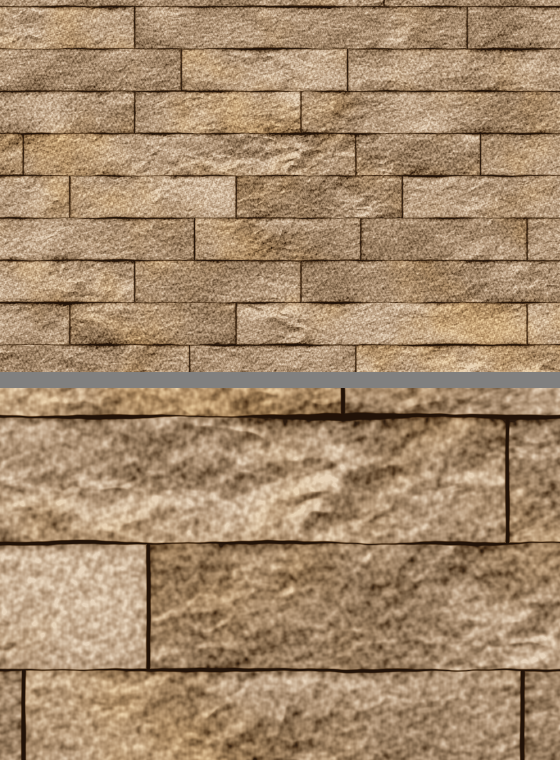
Top: the whole. Bottom: its middle third, enlarged.
Write a WebGL 2 fragment shader that draws this texture.

```glsl
#version 300 es
precision highp float;
// Wall of long split-face sandstone blocks in staggered courses with thin dark joints.
uniform vec2 u_resolution;
out vec4 fragColor;

const float COURSE = 0.1137;  // height of one course
const float PITCH = 0.447;    // usual block length

// Per course, top down: first joint in block lengths, joint count, joint left out
const vec3 BOND[10] = vec3[10](
  vec3(2.31, 1, -1), vec3(0.81, 3, 1), vec3(1.09, 2, -1), vec3(0.81, 2, -1),
  vec3(0.14, 4, 1), vec3(0.42, 3, -1), vec3(1.17, 3, -1), vec3(0.81, 2, -1),
  vec3(0.42, 4, 2), vec3(1.14, 2, -1));

// Sandstone from shadow to light
const vec3 SANDSTONE[6] = vec3[6](
  vec3(0.13, 0.07, 0.03), vec3(0.34, 0.24, 0.14), vec3(0.49, 0.39, 0.28),
  vec3(0.62, 0.51, 0.39), vec3(0.73, 0.62, 0.50), vec3(0.83, 0.74, 0.63));

vec2 hash2(vec2 p) {
  return fract(sin(vec2(dot(p, vec2(127.1, 311.7)), dot(p, vec2(269.5, 183.3)))) * 43758.5);
}

float corner(vec2 cell, vec2 offset) {
  float angle = 6.2832 * hash2(cell).x;
  return dot(vec2(cos(angle), sin(angle)), offset);
}

float gradientNoise(vec2 p) {
  vec2 i = floor(p), f = p - i;
  vec2 u = f * f * f * (f * (f * 6.0 - 15.0) + 10.0);
  vec2 e = vec2(1, 0);
  return mix(mix(corner(i, f), corner(i + e.xy, f - e.xy), u.x),
             mix(corner(i + e.yx, f - e.yx), corner(i + 1.0, f - 1.0), u.x), u.y);
}

float fbm(vec2 p) {
  float sum = 0.0, amp = 0.6;
  for (int i = 0; i < 4; i++) {
    sum += amp * gradientNoise(p);
    p = mat2(1.6, 1.2, -1.2, 1.6) * p + 7.1;
    amp *= 0.55;
  }
  return sum;
}

// Chipped facets with worn creases, then ever finer grain
float relief(vec2 p, float chipping) {
  p += 0.01 * vec2(gradientNoise(p * 23.0), gradientNoise(p * 21.0 + 40.0))
     + 0.004 * vec2(gradientNoise(p * 61.0), gradientNoise(p * 57.0 + 40.0));
  vec2 q = p * vec2(0.8, 1.15);
  float h = 0.0, freq = 6.5;
  for (int i = 0; i < 5; i++) {
    float n = gradientNoise(q * freq + float(i) * 13.7);
    h += (i < 3 ? -sqrt(n * n + 0.002) * chipping : n * 0.65) / freq;
    q = mat2(0.94, 0.34, -0.34, 0.94) * q;
    freq *= 2.1;
  }
  return h;
}

void main() {
  vec2 p = gl_FragCoord.xy / u_resolution.y;
  float px = 1.0 / u_resolution.y;

  // Courses, with slightly ragged bed joints
  float ragged = 0.0025 * gradientNoise(p * vec2(14.0, 5.0))
               + 0.001 * gradientNoise(p * vec2(60.0, 9.0));
  float depth = (1.0 - p.y - 0.0177 + ragged) / COURSE + 1.0;
  float course = floor(depth);
  float below = (depth - course) * COURSE;
  float above = COURSE - below;

  // Nearest upright joints on both sides
  vec3 bond = BOND[int(clamp(course, 0.0, 9.0))];
  float left = -0.2, right = 2.0;
  for (float k = 0.0; k < 4.0; k++) {
    if (k >= bond.y || k == bond.z) continue;
    float x = (bond.x + k - (k > 2.5 ? 0.25 : 0.0)) * PITCH;
    if (x < p.x) left = max(left, x);
    else right = min(right, x);
  }
  float side = min(p.x - left, right - p.x);
  vec2 id = hash2(vec2(course, floor(left * 40.0)));
  vec2 stone = p + floor(id * 30.0) * 3.0;

  // Relief lit from the upper left
  float chipping = 0.2 + mix(0.4, 1.5, id.x) * smoothstep(-0.3, 0.4, gradientNoise(stone * 6.0));
  vec2 toLight = vec2(-0.001, 0.002);
  float slope = (relief(stone, chipping) - relief(stone + toLight, chipping)) / 0.00224;
  float tone = 0.75 * slope;

  // Broad mottling and the tone of each block, eased towards the extremes
  tone += 2.8 * fbm(stone * vec2(4.0, 7.0)) + 1.5 * (id.y - 0.5);
  tone = 3.6 + tone / (1.0 + 0.22 * abs(tone));

  // Speckle
  tone += 1.7 * gradientNoise(stone * 175.0) + 1.1 * gradientNoise(stone.yx * 100.0);
  tone += 0.8 * gradientNoise(stone * 290.0);

  // Worn arrises, broken lower edge and the shade of the course above
  float uneven = gradientNoise(vec2(p.x * 8.0, floor(depth + 0.5) * 5.3));
  tone += 0.5 * exp(-pow((below - 0.012) / 0.006, 2.0));
  tone -= max(1.8 + 5.0 * uneven, 0.3) * exp(-below / 0.007);
  tone -= (0.4 + 2.0 * id.x * smoothstep(-0.2, 0.3, uneven)) * exp(-above / 0.009);
  tone -= 0.8 * exp(-side / 0.005);

  // Dark joints, thinning where the blocks touch
  float bed = min(below, above) - max(0.0018 + 0.0035 * uneven, 0.0006);
  float upright = side - 0.0019 - 0.001 * gradientNoise(vec2(left * 9.0 + p.x, p.y * 30.0));
  float joint = 1.0 - smoothstep(-px, px, min(bed, upright));
  tone = mix(clamp(tone, 0.2, 5.8), 0.0, joint);

  // Tone to colour, with faint ochre stains and greyer blocks
  int shade = int(min(tone, 4.0));
  vec3 color = mix(SANDSTONE[shade], SANDSTONE[shade + 1], tone - float(shade));
  float ochre = smoothstep(-0.1, 0.6, fbm(stone * 4.0 + 9.0) + 0.4 * (id.x - 0.5));
  color *= mix(vec3(1.0, 1.0, 1.01), vec3(1.02, 0.97, 0.85), ochre);
  fragColor = vec4(color, 1.0);
}
```
